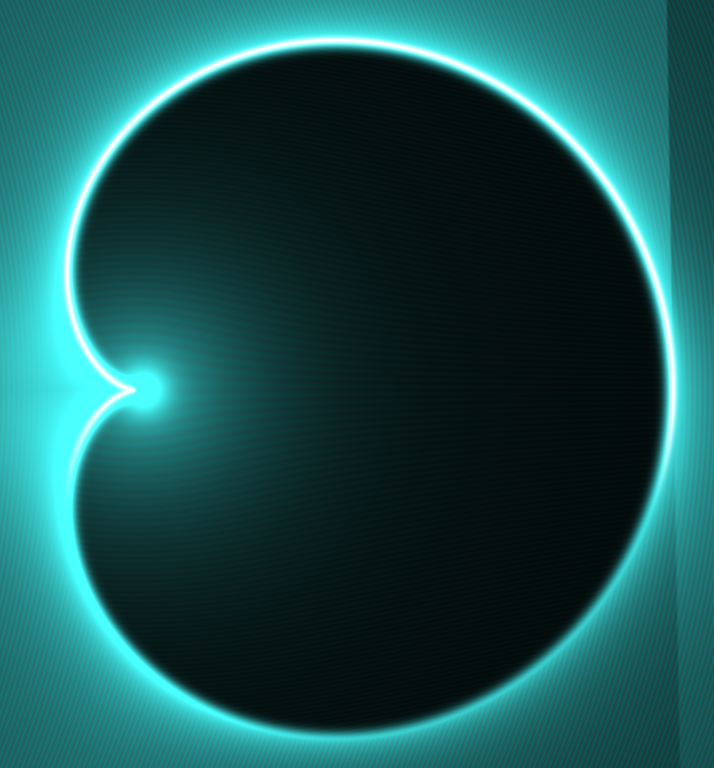
Reproduce this background procedurally as a Shadertoy shader.

```glsl
// A glowing cyan cardioid around a dark interior, with a soft light at its cusp.
// The square root of the plane turns the cardioid into a circle, which gives a
// cheap signed distance; falloffs of that distance and fine line waves do the rest.

const vec3 CYAN = vec3(0.28, 1.0, 1.0);
const vec2 CUSP = vec2(-0.290, -0.008);  // from the canvas centre, in heights
const float SIZE = 0.1754;               // a in r = 2a(1 + cos t)
const float TAU = 6.2831853;

float gauss(float x, float width) {
    return exp(-x * x / (width * width));
}

// Principal complex square root
vec2 complexSqrt(vec2 z) {
    float r = length(z);
    float s = z.y < 0.0 ? -1.0 : 1.0;
    return vec2(sqrt(max(0.5 * (r + z.x), 0.0)), s * sqrt(max(0.5 * (r - z.x), 0.0)));
}

// Approximate signed distance, negative inside; the cusp is at the origin
float cardioid(vec2 p, float a) {
    vec2 w = complexSqrt(p);
    float radius = sqrt(a);
    return (length(w - vec2(radius, 0.0)) - radius) * 2.0 * length(w);
}

// Line wave that fades out where it is too fine for the canvas
float fineLines(float phase) {
    return cos(TAU * phase) * (1.0 - smoothstep(0.3, 0.6, fwidth(phase)));
}

// Halo outside the edge, with a short fringe inside
float rimGlow(float d, float ambient, float strength) {
    float halo = ambient + strength * 0.03 / (0.03 + max(d, 0.0));
    return halo * gauss(min(d, 0.0), 0.011);
}

// Light spreading from the cusp into the dark interior
float cuspGlow(vec2 p) {
    float t = length(p - vec2(0.012, 0.0));
    return 0.045 + 0.78 * exp(-t / 0.12) + 0.5 * gauss(t, 0.032);
}

void mainImage(out vec4 fragColor, in vec2 fragCoord) {
    vec2 p = (fragCoord - 0.5 * iResolution.xy) / iResolution.y - CUSP;
    float d = cardioid(p, SIZE);
    float outside = smoothstep(-0.004, 0.004, d);

    // The lower right of the rim is dimmer
    vec2 direction = normalize(p - vec2(1.5 * SIZE, 0.0) + 1e-5);
    float lit = smoothstep(-1.0, -0.4, dot(direction, vec2(-0.5, 0.87)));
    float rim = rimGlow(d, mix(0.19, 0.30, lit), mix(0.58, 0.80, lit));
    rim += outside * 0.35 * gauss(length(p - vec2(-0.09, 0.0)), 0.17);

    // Vertical seam touching the right end of the curve
    float seam = smoothstep(-0.002, 0.002, p.x - 0.702 + 0.017 * p.y);
    float seamTone = mix(1.25, 0.65, smoothstep(-0.3, 0.3, p.y));
    rim *= mix(1.0, seamTone, seam * smoothstep(0.0, 0.02, d));

    float light = rim + cuspGlow(p) * (1.0 - outside);
    vec3 color = min(light, 1.05) * CYAN;

    // Faint bending lines inside, tighter ones outside
    float innerLines = fineLines(185.0 * p.y * sqrt(length(p)));
    float outerLines = fineLines(150.0 * p.x + 60.0 * p.y * p.y);
    float lines = mix(0.012 * innerLines, 0.035 * outerLines, outside);
    color += lines * vec3(0.6, -1.0, -1.0) * (1.0 - smoothstep(0.5, 1.0, light));

    // White core along the upper rim and the cusp
    float core = gauss(d, 0.0045) * smoothstep(-0.17, 0.0, p.y);
    core *= smoothstep(-0.15, -0.05, p.x + 0.05 + abs(p.y));
    color = mix(color, vec3(1.0), core);

    fragColor = vec4(clamp(color, 0.0, 1.0), 1.0);
}
```
